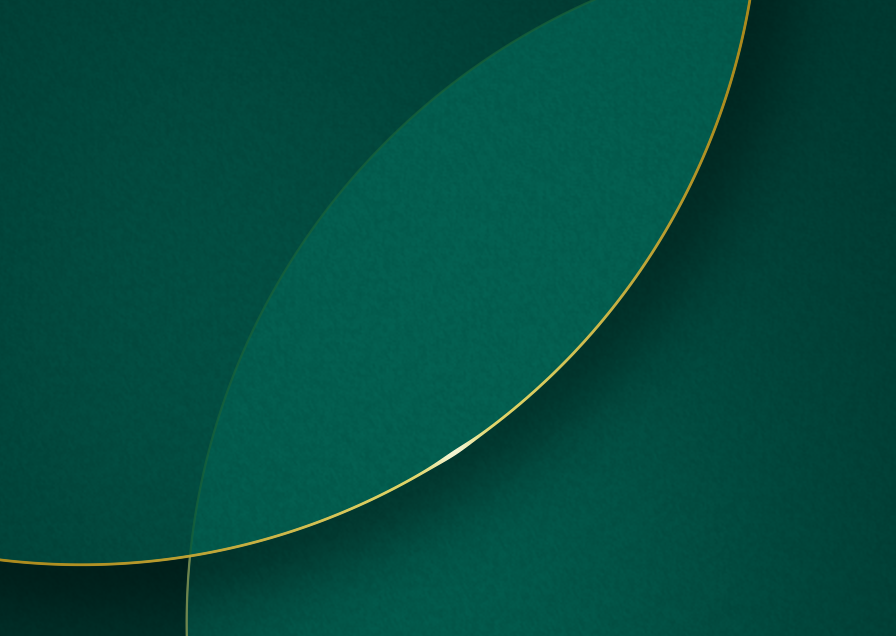
Reproduce this background procedurally as a Shadertoy shader.

```glsl
const vec3 DEEP_GREEN = vec3(0.0, 0.205, 0.175);
const vec3 MID_GREEN = vec3(0.008, 0.305, 0.258);
const vec3 BRIGHT_GREEN = vec3(0.010, 0.370, 0.312);
const vec3 DARK_GOLD = vec3(0.70, 0.55, 0.10);
const vec3 PALE_GOLD = vec3(0.93, 0.87, 0.42);
const vec3 GLINT = vec3(1.0, 0.99, 0.85);
const vec3 FAINT_GREEN = vec3(0.10, 0.39, 0.22);
const vec3 SAGE_GOLD = vec3(0.48, 0.56, 0.32);

float hash(vec2 p) {
    return fract(sin(dot(p, vec2(127.1, 311.7))) * 43758.5453);
}

float valueNoise(vec2 p) {
    vec2 cell = floor(p), f = fract(p);
    f = f * f * (3.0 - 2.0 * f);
    return mix(mix(hash(cell), hash(cell + vec2(1, 0)), f.x),
               mix(hash(cell + vec2(0, 1)), hash(cell + vec2(1, 1)), f.x), f.y);
}

float circleDistance(vec2 p, vec2 center, float radius) {
    return length(p - center) - radius;
}

float fillMask(float d, float pixel) {
    return 1.0 - smoothstep(-pixel, pixel, d);
}

float lineMask(float d, float halfWidth, float pixel) {
    return 1.0 - smoothstep(halfWidth - 0.6 * pixel, halfWidth + 0.6 * pixel, abs(d));
}

float glow(float d, float size) {
    return exp(-d * d / (size * size));
}

// Fine paper grain from two stretched noise layers, centred on zero
float paperGrain(vec2 p) {
    vec2 slanted = vec2(p.x + 0.5 * p.y, p.y - 0.5 * p.x);
    return 0.6 * valueNoise(slanted * vec2(210.0, 130.0))
         + 0.4 * valueNoise(p * 330.0) - 0.5;
}

void mainImage(out vec4 fragColor, in vec2 fragCoord) {
    vec2 p = fragCoord / iResolution.y;
    float pixel = 1.0 / iResolution.y;
    float discEdge = circleDistance(p, vec2(0.128, 1.178), 1.066);
    float leafEdge = circleDistance(p, vec2(1.364, 0.020), 1.0705);
    float inDisc = fillMask(discEdge, pixel);
    float inLeaf = fillMask(leafEdge, pixel);

    // Soft light on each layer
    float leftLight = glow(length((p - vec2(0.38, 0.46)) * vec2(1.0, 0.8)), 0.62);
    vec3 leftColor = mix(DEEP_GREEN, MID_GREEN, leftLight);
    float lensLight = glow(length(p - vec2(0.78, 0.50)), 0.85);
    vec3 lensColor = mix(MID_GREEN, BRIGHT_GREEN, lensLight);
    float lowerLight = glow(length((p - vec2(0.68, 0.04)) * vec2(1.0, 0.75)), 0.68);
    vec3 lowerColor = mix(DEEP_GREEN, BRIGHT_GREEN * 0.94, lowerLight);

    // Layers, with the disc casting a shadow outwards
    float shadow = glow(max(discEdge, 0.0), 0.095);
    vec3 outside = mix(DEEP_GREEN * 0.93, lowerColor, inLeaf) * (1.0 - 0.36 * shadow);
    vec3 color = mix(outside, mix(leftColor, lensColor, inLeaf), inDisc);
    color *= 1.0 + 0.13 * paperGrain(p);

    // Thin leaf outline, stronger below the disc
    vec3 outline = mix(SAGE_GOLD, FAINT_GREEN, inDisc);
    float outlineStrength = mix(0.9, 0.65, inDisc);
    color = mix(color, outline, outlineStrength * lineMask(leafEdge, 0.0018, pixel));

    // Gold rim with a tapered glint
    float glintDistance = length(p - vec2(0.714, 0.289));
    vec3 gold = mix(DARK_GOLD, PALE_GOLD, glow(glintDistance, 0.42));
    gold = mix(gold, GLINT, glow(glintDistance, 0.045));
    float rimWidth = 0.0022 + 0.0016 * glow(glintDistance, 0.035);
    color = mix(color, gold, 0.95 * lineMask(discEdge, rimWidth, pixel));

    fragColor = vec4(color, 1.0);
}
```
